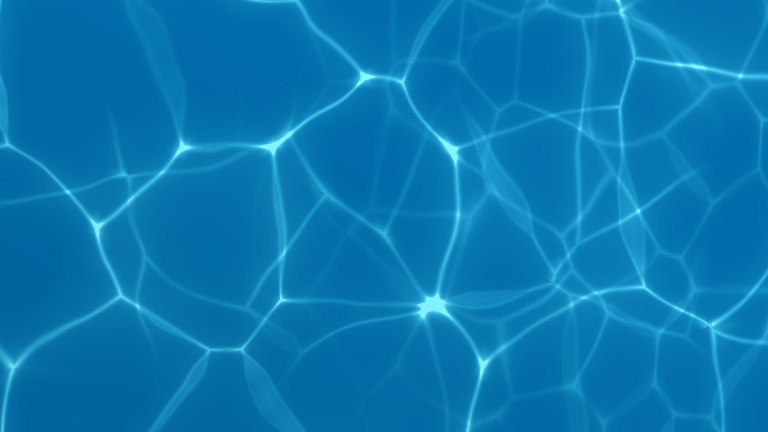
Write a Shadertoy shader that draws this texture.

```glsl
// Sunlight caustics: bright folded ribbons and knots of light on a blue pool floor.

const float MAIN_SCALE = 2.3;     // cells per canvas height
const float CROSS_SCALE = 2.9;
const float WISP_SCALE = 5.2;
const float LINE_WIDTH = 0.0058;  // in canvas heights
const float RIBBON_WIDTH = 0.034;
const float GLOW_REACH = 0.040;
const float KNOT_SIZE = 0.030;
const float BEND = 0.14;
const float FINE_BEND = 0.022;
const vec3 WATER[6] = vec3[6](
    vec3(0.00, 0.41, 0.645), vec3(0.04, 0.48, 0.69), vec3(0.09, 0.56, 0.76),
    vec3(0.16, 0.64, 0.82), vec3(0.26, 0.75, 0.90), vec3(0.50, 0.94, 0.99));

// Integer hash of a lattice point, two values in 0..1
vec2 hash2(vec2 cell) {
    uvec2 v = uvec2(ivec2(cell) + 4096) * 1664525u + 1013904223u;
    v.x += v.y * 1664525u;
    v.y += v.x * 1664525u;
    v ^= v >> 16u;
    v.x += v.y * 1664525u;
    v.y += v.x * 1664525u;
    v ^= v >> 16u;
    return vec2(v & 65535u) / 65535.0;
}

float noise(vec2 p) {
    vec2 i = floor(p), f = p - i;
    f = f * f * f * (f * (f * 6.0 - 15.0) + 10.0);
    float low = mix(hash2(i).x, hash2(i + vec2(1, 0)).x, f.x);
    float high = mix(hash2(i + vec2(0, 1)).x, hash2(i + vec2(1, 1)).x, f.x);
    return mix(low, high, f.y);
}

vec2 noise2(vec2 p) {
    return vec2(noise(p), noise(p + vec2(37.4, 11.7))) - 0.5;
}

// Light along the borders of a bent cell pattern
float causticWeb(vec2 p, float scale, float ribbon) {
    vec2 bent = p + BEND * noise2(p * 3.0) + FINE_BEND * noise2(p * 8.5);
    vec2 q = bent * scale, base = floor(q);

    // Three nearest cell centres, kept in order: offset and random tag
    vec3 first = vec3(9.0), second = vec3(9.0), third = vec3(9.0);
    for (int y = -2; y <= 2; y++)
    for (int x = -2; x <= 2; x++) {
        vec2 cell = base + vec2(x, y), jitter = hash2(cell);
        vec3 c = vec3(cell + 0.06 + 0.88 * jitter - q, hash2(cell + 211.0).x);
        float d = dot(c.xy, c.xy);
        if (d < dot(first.xy, first.xy)) {
            third = second; second = first; first = c;
        } else if (d < dot(second.xy, second.xy)) {
            third = second; second = c;
        } else if (d < dot(third.xy, third.xy)) {
            third = c;
        }
    }
    vec3 dist = vec3(length(first.xy), length(second.xy), length(third.xy));
    float gap = (dist.y - dist.x) * 0.5 / scale;
    float border = (dist.y * dist.y - dist.x * dist.x)
                 / (2.0 * max(length(second.xy - first.xy), 0.05) * scale);
    float side = first.z > second.z ? border : -border;
    float edgeTag = fract((first.z + second.z) * 7.31);
    float knotTag = fract((first.z + second.z + third.z) * 5.73);

    // Ribbons open between the knots and pinch shut at them
    float away = smoothstep(0.0, 0.35, dist.z - dist.y);
    float strength = mix(0.75, 0.35 + 0.75 * fract(edgeTag * 5.0), away);
    float open = away * smoothstep(0.25, 0.95, edgeTag)
               * smoothstep(0.15, 0.75, noise(p * 5.0 + 61.0));
    float width = ribbon * open;
    float fill = 1.0 - smoothstep(width - 0.005, width + 0.005, abs(side));
    fill *= smoothstep(0.0, 0.012, width);
    float railA = (side - width) / LINE_WIDTH;
    float railB = (side + width) / LINE_WIDTH;
    float rails = mix(0.36, 0.24, open) * exp(-railA * railA)
                + mix(0.24, 0.10, open) * exp(-railB * railB);
    float veil = 0.25 * fill * (0.75 + 0.5 * noise(p * 24.0));
    float glow = 0.25 * exp(-gap / GLOW_REACH);

    // Bright knots where three borders meet
    float spread = (dist.z - dist.x) / (scale * KNOT_SIZE);
    float knot = (0.12 + 0.75 * knotTag * knotTag) * exp(-spread * spread);
    return strength * (rails + veil + glow) + knot;
}

vec3 waterColor(float light) {
    float level = clamp(light, 0.0, 1.0) * 5.0;
    int i = min(int(level), 4);
    return mix(WATER[i], WATER[i + 1], level - float(i));
}

void mainImage(out vec4 fragColor, in vec2 fragCoord) {
    vec2 p = fragCoord / iResolution.y;
    vec2 uv = fragCoord / iResolution.xy;

    // Overlapping sheets of light, the finest one drifting in from the right
    float mainFocus = mix(0.72, 1.18, noise(p * 2.6 + 5.0));
    float light = mainFocus * causticWeb(p + vec2(3.2, 7.1), MAIN_SCALE, RIBBON_WIDTH);
    float crossMask = smoothstep(0.3, 0.8, noise(p * 2.2 + 23.0));
    light += 0.55 * crossMask * causticWeb(p + vec2(17.3, 5.6), CROSS_SCALE, RIBBON_WIDTH);
    float wispMask = smoothstep(0.75, 1.75, p.x + 0.5 * noise(p * 3.0 + 47.0));
    light += 0.40 * wispMask * causticWeb(p * vec2(1.0, 0.8) + 29.0, WISP_SCALE, 0.016);

    // Soft haze and a gentle darkening toward the lower left
    light += 0.10 * noise(p * 3.5 + 81.0) - 0.06;
    float shade = mix(0.95, 1.03, smoothstep(0.0, 1.4, uv.x + uv.y));
    fragColor = vec4(waterColor(light) * shade, 1.0);
}
```
